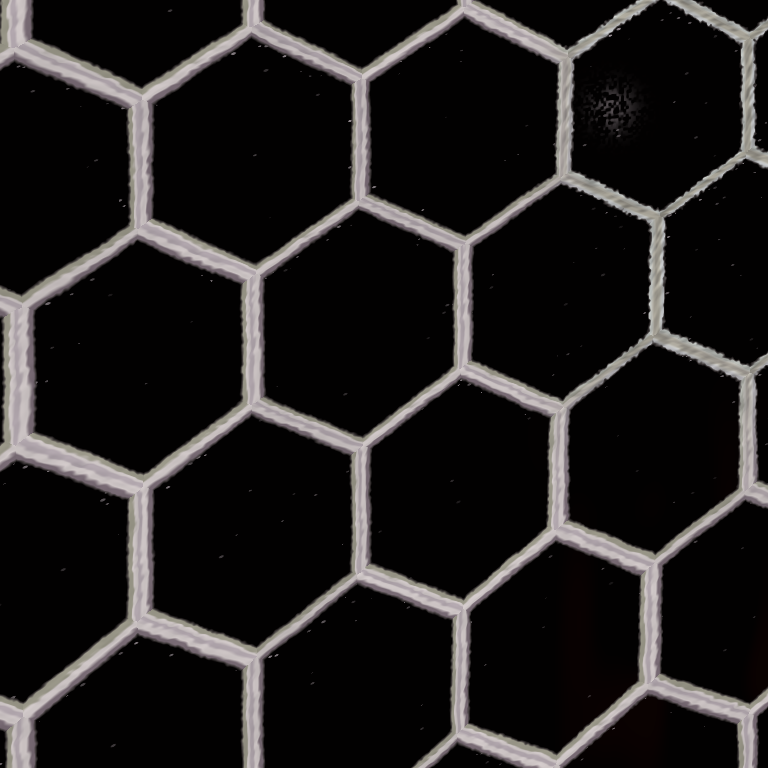
A WebGL 2 fragment shader for this pattern:

```glsl
#version 300 es
precision highp float;
// Glossy black hexagonal tiles with pale worn grout, seen at a slight angle.
// The canvas is projected onto a hexagon lattice; signed distances to the
// three edge directions give the joints, and value noise adds the wear.
uniform vec2 u_resolution;
out vec4 fragColor;

const vec3 TILE = vec3(0.008, 0.002, 0.002);
const vec3 CREAM = vec3(0.77, 0.74, 0.74);
const vec3 LILAC = vec3(0.66, 0.62, 0.645);
const vec3 MAUVE = vec3(0.44, 0.39, 0.425);
const vec3 OLIVE = vec3(0.58, 0.57, 0.515);
const vec3 SHADOW = vec3(0.24, 0.22, 0.22);
const vec3 FROST = vec3(0.74, 0.76, 0.76);
const float ROW = 0.8660254; // row spacing of unit-wide hexagons

float hash(vec2 p) {
  vec3 h = fract(vec3(p.xyx) * 0.1031);
  h += dot(h, h.yzx + 33.33);
  return fract((h.x + h.y) * h.z);
}

float noise(vec2 p) {
  vec2 i = floor(p), f = fract(p);
  f = f * f * (3.0 - 2.0 * f);
  return mix(mix(hash(i), hash(i + vec2(1, 0)), f.x),
             mix(hash(i + vec2(0, 1)), hash(i + vec2(1, 1)), f.x), f.y);
}

// Canvas position (y down) to lattice units, with foreshortening to the right
vec2 toLattice(vec2 c) {
  float lean = smoothstep(0.5, 0.73, c.x) * (1.0 - smoothstep(0.88, 0.97, c.x));
  float x = c.x - 0.1875 + 0.018 * (c.y - 0.38) * lean;
  x += (0.013 - 0.007 * c.y) * (1.0 - smoothstep(0.0, 0.17, c.x));
  x += 0.004 * (1.0 - smoothstep(0.19, 0.5, c.x));
  float y = c.y - 0.006 * (1.0 - smoothstep(0.15, 0.32, c.y));
  y -= 0.010 * smoothstep(0.7, 0.93, c.y) * (1.0 - smoothstep(0.02, 0.18, c.x));
  float u = x / (0.294 - 0.0405 * x);
  float v = (y * (1.0 + 0.0405 * u) - 0.211 + 0.026 * u) / (0.2552 - 0.0022 * u);
  return vec2(u - 0.5, v * ROW);
}

// Offset from the centre of the nearest hexagon
vec2 hexOffset(vec2 q) {
  vec2 r = vec2(1.0, 2.0 * ROW);
  vec2 a = mod(q, r) - 0.5 * r;
  vec2 b = mod(q - 0.5 * r, r) - 0.5 * r;
  return dot(a, a) < dot(b, b) ? a : b;
}

// Sparse slanted flecks; density is the chance per grid square
float flecks(vec2 q, float scale, float density) {
  vec2 g = vec2(q.x + 0.5 * q.y, q.y) * scale;
  vec2 id = floor(g);
  vec2 d = fract(g) - 0.5 - 0.3 * (vec2(hash(id + 7.0), hash(id + 19.0)) - 0.5);
  float size = mix(0.15, 0.45, hash(id + 31.0));
  float dotMask = 1.0 - smoothstep(size * 0.4, size, length(d * vec2(0.8, 1.4)));
  return dotMask * step(hash(id), density) * mix(0.25, 1.0, hash(id + 43.0));
}

// Profile across a joint: t runs from -1 on the lit side to 1 on the far side
vec3 groutColor(float t, float along, bool rising, float frost) {
  float ridges = noise(vec2(t * 2.0 + along * 9.0, along * 38.0 + t * 1.5));
  float streak = noise(vec2(t * 4.0, along * 5.0));
  float k = t + 0.25 * (ridges - 0.5) + 0.2 * (streak - 0.5);
  vec3 ridged = mix(OLIVE, CREAM, smoothstep(-0.62, -0.45, k));
  ridged = mix(ridged, LILAC, smoothstep(-0.4, -0.2, k));
  ridged = mix(ridged, CREAM, smoothstep(-0.05, 0.2, k));
  ridged = mix(ridged, MAUVE, smoothstep(0.45, 0.75, k));
  vec3 core = mix(CREAM, OLIVE, smoothstep(0.15, 0.45, -k));
  core = mix(core, MAUVE, smoothstep(0.25, 0.65, k));
  vec3 col = rising ? core : ridged;
  col *= 0.94 + 0.08 * ridges + 0.06 * streak;
  // Frosted joints keep a grey core between pale crusted rims
  vec3 crust = mix(OLIVE, FROST, smoothstep(0.2, 0.75, abs(k))) * (0.75 + 0.45 * ridges);
  return mix(col, crust, 0.8 * frost);
}

void main() {
  vec2 c = gl_FragCoord.xy / u_resolution;
  c.y = 1.0 - c.y;
  vec2 q = toLattice(c);
  float pixel = 4.0 / min(u_resolution.x, u_resolution.y);

  // Regional wear: frosted upper right, heavy joints lower right
  float frost = smoothstep(0.68, 0.78, c.x) * (1.0 - smoothstep(0.4, 0.7, c.y));
  float heavy = smoothstep(0.6, 0.8, c.x) * smoothstep(0.45, 0.7, c.y);
  float halfWidth = mix(0.061, 0.047, smoothstep(0.0, 0.45, c.x)) + 0.009 * heavy - 0.008 * frost;

  // Slight wobble of the joint lines
  vec2 wobble = vec2(noise(q * 9.0), noise(q * 9.0 + 50.0)) - 0.5;
  vec2 qw = q + 0.009 * wobble;
  vec2 p = hexOffset(qw);
  vec2 cell = qw - p;

  // Closest joint among vertical, rising and falling directions
  float dist = 1.0, across = 0.0, along = 0.0, tone = 1.0, below = 0.0;
  bool rising = false;
  for (int i = 0; i < 3; i++) {
    vec2 n = i == 0 ? vec2(1, 0) : vec2(0.5, i == 1 ? ROW : -ROW);
    float proj = dot(p, n), side = proj < 0.0 ? -1.0 : 1.0;
    float s = proj - 0.5 * side;
    vec2 joint = floor((cell + 0.5 * side * n) * vec2(4.0, 4.0 / ROW) + 0.5);
    float vary = hash(joint + 11.0);
    float w = halfWidth * (i == 1 ? 0.80 : 1.03) * mix(0.92, 1.08, vary);
    if (abs(s) - w < dist) {
      dist = abs(s) - w;
      across = (i == 2 ? -s : s) / w;
      along = dot(qw, vec2(-n.y, n.x));
      rising = i == 1;
      below = i == 0 ? 0.2 : step(0.0, across);
      tone = mix(0.96, 1.03, vary);
    }
  }

  // Tile face: faint red stains, a dusty glare, and chips under the joints
  vec3 col = TILE + vec3(0.03, 0.004, 0.003) * heavy * smoothstep(0.62, 0.9, noise(q * vec2(5.0, 2.0)));
  vec2 toGlare = c - vec2(0.797, 0.141);
  float glare = exp(-dot(toGlare, toGlare) / 0.0008);
  col += 0.5 * glare * LILAC * smoothstep(0.35, 0.85, noise(q * 75.0));
  float nearJoint = 1.0 - smoothstep(0.0, 0.07, dist);
  float chips = flecks(q, 36.0, 0.004 + 0.010 * frost + 0.12 * nearJoint * below);
  col = mix(col, LILAC, chips * mix(0.4, 0.9, nearJoint));

  // Joint with a soft, slightly ragged edge and a thin dark rim
  float ragged = dist + (0.008 + 0.010 * frost) * (noise(q * 60.0) - 0.5);
  float soft = max(0.005, pixel * 0.5);
  vec3 grout = groutColor(across, along, rising, frost) * tone;
  col = mix(col, SHADOW, 1.0 - smoothstep(-soft, soft, ragged - 0.002));
  col = mix(col, grout, 1.0 - smoothstep(-soft, soft, ragged + 0.005));
  fragColor = vec4(col, 1.0);
}
```
